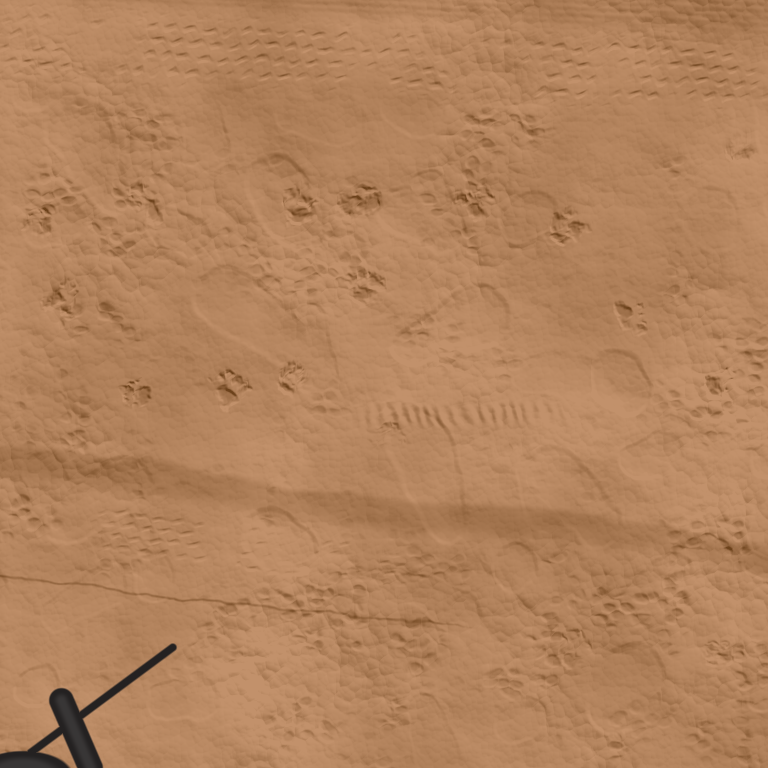
Give the GLSL for this texture, as a WebGL 1 fragment shader.

```glsl
precision highp float;
uniform vec2 u_resolution;

const vec3 SAND_LIGHT = vec3(0.735, 0.545, 0.395);
const vec3 SAND_SHADOW = vec3(0.60, 0.42, 0.27);
const vec3 METAL = vec3(0.14, 0.13, 0.13);
const vec2 LIGHT_DIR = vec2(0.42, 0.91);
const float LIGHT_STEP = 0.0025;
const float BASE_TONE = 0.86;
const float BROAD_TONE = 0.27;
const float HIGHLIGHT = 0.5;
const float FOOT_GRID = 4.6;
const float FOOT_DEPTH = 0.0085;
const float FOOT_CHANCE = 0.7;
const float PAW_GRID = 9.0;
const float PAW_DEPTH = 0.007;
const float PAW_CHANCE = 0.36;
const float TREAD_DEPTH = 0.0042;
const float CRUMB_DEPTH = 0.0026;

float hash(vec2 p) {
  return fract(sin(dot(p, vec2(127.1, 311.7))) * 43758.545);
}

vec2 hash2(vec2 p) {
  return vec2(hash(p), hash(p + 37.3));
}

mat2 turn(float a) {
  return mat2(cos(a), sin(a), -sin(a), cos(a));
}

float band(float lo, float hi, float soft, float x) {
  return smoothstep(lo - soft, lo + soft, x) * (1.0 - smoothstep(hi - soft, hi + soft, x));
}

float capsule(vec2 p, vec2 a, vec2 b) {
  vec2 ab = b - a;
  return length(p - a - ab * clamp(dot(p - a, ab) / dot(ab, ab), 0.0, 1.0));
}

// Layered sines, about -1 to 1
float waves(vec2 p) {
  float sum = 0.0, amp = 0.5;
  for (int i = 0; i < 5; i++) {
    p = turn(1.1) * p * 1.7 + 2.3;
    sum += amp * sin(p.x + 1.5 * sin(p.y));
    amp *= 0.65;
  }
  return sum;
}

// Squared distance to the nearest grain
float cells(vec2 p) {
  vec2 id = floor(p), f = p - id;
  float best = 2.0;
  for (int y = -1; y <= 1; y++)
    for (int x = -1; x <= 1; x++) {
      vec2 o = vec2(float(x), float(y));
      vec2 d = o + hash2(id + o) - f;
      best = min(best, dot(d, d));
    }
  return best;
}

// Shoe prints: scattered, tapered, with a crisp rim and a soft inner slope
float footprints(vec2 p) {
  vec2 id = floor(p);
  float print = 0.0;
  for (int y = -1; y <= 1; y++)
    for (int x = -1; x <= 1; x++) {
      vec2 c = id + vec2(float(x), float(y)), r = hash2(c + 5.0);
      vec2 q = turn((hash(c + 9.0) - 0.5) * 3.0) * (p - c - 0.25 - 0.5 * r);
      float halfLength = mix(0.03, 0.27, r.y);
      float d = capsule(q, vec2(0.0, -halfLength), vec2(0.0, halfLength)) - 0.16 - 0.12 * q.y;
      float shown = step(hash(c + 2.0), FOOT_CHANCE) * mix(0.35, 1.0, r.x);
      float shape = 0.55 * smoothstep(-0.025, 0.015, d) + 0.45 * smoothstep(-0.12, 0.0, d);
      print = max(print, shown * (1.0 - shape));
    }
  return print;
}

// Paw prints: a pad below four toes, worn unevenly
float paws(vec2 p) {
  float zone = band(0.43, 0.81, 0.03, p.y) + 0.7 * band(0.1, 0.25, 0.03, p.y) * step(0.5, p.x);
  p = p * PAW_GRID + 0.07 * vec2(waves(p * 45.0), waves(p * 45.0 + 4.0));
  vec2 id = floor(p);
  float pit = 0.0;
  for (int y = -1; y <= 1; y++)
    for (int x = -1; x <= 1; x++) {
      vec2 c = id + vec2(float(x), float(y));
      vec2 q = turn((hash(c + 3.0) - 0.5) * 4.0) * (p - c - 0.25 - 0.5 * hash2(c));
      float d = length((q + vec2(0.0, 0.06)) * vec2(0.8, 1.1)) - 0.09;
      for (int k = 0; k < 4; k++) {
        float a = (float(k) - 1.5) * 0.62;
        vec2 toe = q - (0.16 + 0.05 * hash(c + a)) * vec2(sin(a), cos(a));
        d = min(d, length(toe * vec2(1.1, 0.8)) - 0.08 * hash(c - a));
      }
      pit = max(pit, step(hash(c + 8.0), PAW_CHANCE) * (1.0 - smoothstep(-0.05, 0.045, d)));
    }
  return pit * zone;
}

// Broken rows of scalloped grooves left by tyres
float tread(float across, float along, float spacing) {
  float row = across / spacing;
  float phase = along / 0.024 + 0.37 * floor(row);
  float d = abs(fract(row + 0.5 * abs(fract(phase) - 0.5)) - 0.5);
  float worn = smoothstep(-0.6, 0.3, waves(vec2(along, across) * 16.0));
  return (1.0 - smoothstep(0.05, 0.26, d)) * (0.5 + 0.5 * sin(6.283 * phase)) * worn;
}

float roughness(vec2 p) {
  return smoothstep(-0.3, 0.6, waves(p * 6.0 + 3.0));
}

// Clusters of small crumbled pits
float crumbs(vec2 p) {
  float cluster = smoothstep(0.0, 0.6, waves(p * 19.0)) * (0.25 + roughness(p));
  return cluster * (1.0 - smoothstep(0.02, 0.2, cells(p * vec2(42.0, 58.0))));
}

float height(vec2 p) {
  vec2 w = p + 0.005 * vec2(waves(p * 17.0), waves(p * 17.0 + 7.0));
  float field = 1.0 - smoothstep(0.84, 0.89, p.y);
  float foot = field * max(footprints(w * FOOT_GRID), 0.7 * footprints(w.yx * FOOT_GRID * 1.4 + 11.0));
  float rough = (0.3 + roughness(p)) * (1.0 - 0.5 * foot);
  float h = 0.005 * waves(w * 9.0) - FOOT_DEPTH * foot - PAW_DEPTH * paws(w);
  h -= rough * (0.0055 * cells(w * 32.0) + 0.0032 * cells(w * 75.0));
  h -= 0.0009 * cells(p * 140.0) + CRUMB_DEPTH * field * crumbs(w);

  float top = w.y + 0.05 * w.x;
  h -= TREAD_DEPTH * tread(top, w.x, 0.019) * band(0.905, 0.99, 0.006, top);
  float low = w.y + 0.13 * w.x;
  h -= 0.7 * TREAD_DEPTH * tread(low, w.x, 0.015) * band(0.3, 0.355, 0.01, low) * band(0.13, 0.52, 0.03, w.x);

  // Comb of short ridges and a long crack
  float comb = band(0.45, 0.472, 0.008, w.y) * band(0.47, 0.72, 0.03, w.x);
  h += 0.0024 * comb * sin(w.x * 390.0 + w.y * 60.0 + 2.0 * waves(p * 12.0));
  float crack = w.y - 0.25 + 0.11 * w.x;
  return h + 0.003 * smoothstep(-0.002, 0.002, crack) * band(-0.1, 0.6, 0.04, w.x);
}

void main() {
  vec2 p = gl_FragCoord.xy / u_resolution;

  // Directional relief; sun-facing slopes gain less than shaded ones lose
  float slope = (height(p) - height(p + LIGHT_DIR * LIGHT_STEP)) / LIGHT_STEP;
  float tone = BASE_TONE + slope * mix(1.0, HIGHLIGHT, step(0.0, slope));
  tone += BROAD_TONE * waves(p * 5.0) - 0.55 * paws(p);
  tone -= 0.3 * crumbs(p) * (1.0 - smoothstep(0.84, 0.89, p.y));

  // Shaded bank and smooth streaks along the top
  float bank = p.y - 0.415 + 0.12 * p.x - 0.008 * sin(p.x * 10.0) - 0.006 * waves(p * 12.0);
  tone -= 0.5 * smoothstep(-0.05, -0.025, bank) * (1.0 - smoothstep(-0.006, 0.006, bank));
  float top = p.y + 0.05 * p.x;
  tone -= smoothstep(0.995, 1.015, top) * (0.35 + 0.12 * sin(top * 700.0 + waves(p * 4.0)));
  vec3 color = mix(SAND_SHADOW, SAND_LIGHT, clamp(tone, -1.3, 1.2));

  // Dark metal tool in the corner
  float tool = capsule(p, vec2(0.04, 0.02), vec2(0.225, 0.157)) - 0.005;
  tool = min(tool, capsule(p, vec2(0.08, 0.088), vec2(0.118, 0.0)) - 0.016);
  tool = min(tool, length((p - vec2(0.03, -0.01)) * vec2(0.5, 1.0)) - 0.032);
  vec3 metal = METAL + 0.08 * smoothstep(0.004, 0.014, -tool);
  color = mix(metal, color, smoothstep(-0.0015, 0.0015, tool));
  gl_FragColor = vec4(color, 1.0);
}
```
